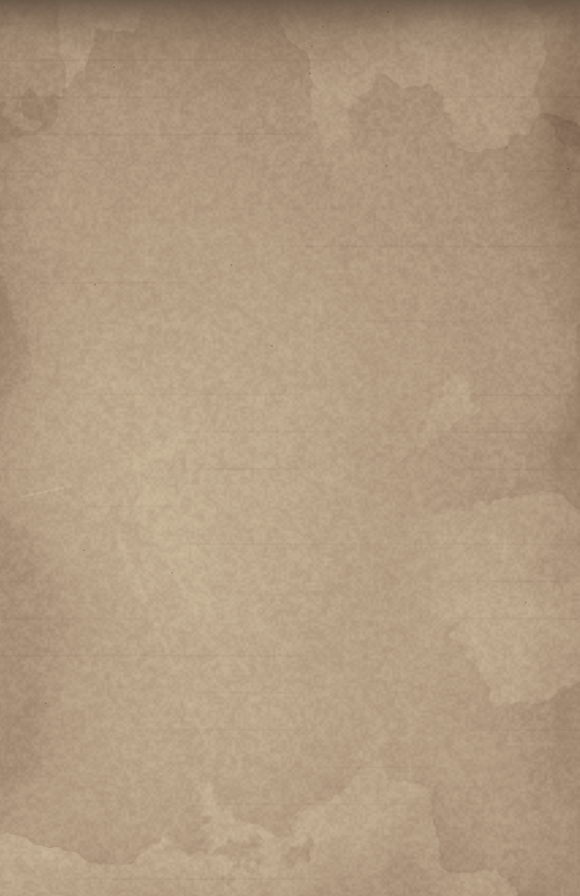
Give the GLSL for this texture, as a WebGL 2 fragment shader.

```glsl
#version 300 es
precision highp float;
// Aged paper sheet: browned rim, ragged water stains, faint rules, creases and fine grain.
#define BASE_TONE 0.86
#define RIM_DARKNESS 0.34
#define RIM_WIDTH 0.060
#define STAIN_SCALE 4.2
#define STAIN_LEVEL 0.55
#define STAIN_LIFT 0.13
#define GRAIN_CELLS 330.0
#define GRAIN_AMOUNT 0.13
#define RULE_SPACING 0.0415
#define RULE_DEPTH 0.055

uniform vec2 u_resolution;
out vec4 outColor;

float hash(vec2 cell) {
  vec3 q = fract(vec3(cell.xyx) * 0.1031);
  q += dot(q, q.yzx + 33.33);
  return fract((q.x + q.y) * q.z);
}

float noise(vec2 p) {
  vec2 cell = floor(p), f = fract(p);
  f = f * f * (3.0 - 2.0 * f);
  float low = mix(hash(cell), hash(cell + vec2(1, 0)), f.x);
  float high = mix(hash(cell + vec2(0, 1)), hash(cell + vec2(1, 1)), f.x);
  return mix(low, high, f.y);
}

float fbm(vec2 p) {
  float sum = 0.0, weight = 0.5;
  for (int i = 0; i < 6; i++) {
    sum += weight * noise(p);
    p = mat2(1.6, 1.2, -1.2, 1.6) * p + 17.3;
    weight *= 0.5;
  }
  return sum / 0.984;
}

float segmentDistance(vec2 p, vec2 a, vec2 b) {
  vec2 ab = b - a;
  return length(p - a - ab * clamp(dot(p - a, ab) / dot(ab, ab), 0.0, 1.0));
}

// Soft-edged ellipse: 1 in the centre, falling to 0
float glow(vec2 p, vec2 centre, vec2 radius) {
  vec2 d = (p - centre) / radius;
  return exp(-dot(d, d));
}

// Dark umber through tan to pale buff
vec3 paperRamp(float tone) {
  vec3 umber = vec3(0.42, 0.33, 0.26), tan_ = vec3(0.64, 0.545, 0.45), buff = vec3(0.76, 0.682, 0.57);
  return tone < 0.65 ? mix(umber, tan_, tone / 0.65) : mix(tan_, buff, (tone - 0.65) / 0.35);
}

void main() {
  vec2 uv = gl_FragCoord.xy / u_resolution;
  vec2 p = gl_FragCoord.xy / u_resolution.y;
  float aspect = u_resolution.x / u_resolution.y;
  float pixel = 1.0 / u_resolution.y;

  // Broad shading and mottling
  float cloud = fbm(p * 5.0 + 3.7) - 0.5;
  float tone = BASE_TONE + 0.16 * cloud;
  tone += 0.10 * glow(uv, vec2(0.2, 0.42), vec2(0.32, 0.30));
  tone -= 0.09 * smoothstep(0.5, 0.95, uv.y);
  tone -= 0.04 * smoothstep(0.12, 0.0, uv.y);

  // Browned rim, strongest at the upper corners
  float inset = min(min(uv.x, 1.0 - uv.x) * aspect, min(uv.y, 1.0 - uv.y));
  float raggedInset = max(inset + 0.14 * cloud, 0.0);
  float upper = smoothstep(0.2, 0.9, uv.y);
  tone -= RIM_DARKNESS * mix(0.55, 1.0, upper) * exp(-raggedInset / RIM_WIDTH);

  // Water stains: pale ragged patches with a thin tide line
  vec2 warp = vec2(fbm(p * 9.0), fbm(p * 9.0 + 41.0)) - 0.5;
  float stain = fbm(p * STAIN_SCALE + 0.9 * warp + 8.0);
  float nearRim = smoothstep(0.24, 0.05, inset) * smoothstep(0.0, 0.04, 1.0 - uv.y);
  float patchMask = smoothstep(STAIN_LEVEL - 0.008, STAIN_LEVEL + 0.012, stain);
  float texturing = 0.65 + 0.7 * fbm(p * 38.0);
  tone += STAIN_LIFT * patchMask * texturing * mix(0.12, 1.0, nearRim);
  tone -= 0.035 * exp(-abs(stain - STAIN_LEVEL + 0.01) * 110.0) * nearRim;

  // Darker damp blots along the right and left edges
  float side = min(uv.x, 1.0 - uv.x) * aspect;
  float damp = side + 0.26 * (fbm(p * 6.5 + 0.5 * warp + 63.0) - 0.5);
  tone -= 0.11 * smoothstep(0.036, 0.030, damp) * smoothstep(0.25, 0.75, uv.y);

  // Faint, broken horizontal rules
  float ruleY = p.y + 0.002 * noise(p * 6.0);
  float ruleGap = abs(fract(ruleY / RULE_SPACING) - 0.5) * RULE_SPACING;
  float broken = smoothstep(0.42, 0.75, noise(vec2(p.x * 7.0, floor(ruleY / RULE_SPACING) * 5.3)));
  tone -= RULE_DEPTH * broken * (1.0 - smoothstep(0.0004, 0.0004 + 1.5 * pixel, ruleGap));

  // Pale creases
  vec2 bent = p + 0.006 * warp;
  float longCrease = segmentDistance(bent, vec2(0.13, 0.40), vec2(0.235, 0.165));
  float shortCrease = segmentDistance(bent, vec2(0.025, 0.446), vec2(0.07, 0.456));
  tone += 0.045 * smoothstep(0.006, 0.0, longCrease);
  tone += 0.12 * smoothstep(0.0025, 0.0, shortCrease);

  // Paper tooth and scattered specks
  float tooth = noise(p * GRAIN_CELLS) - 0.5 + 0.7 * (noise(p * GRAIN_CELLS * 0.43 + 9.0) - 0.5);
  tone += GRAIN_AMOUNT * tooth;
  vec2 cell = floor(p * 45.0);
  vec2 seed = vec2(hash(cell + 5.0), hash(cell + 91.0));
  float speck = length(fract(p * 45.0) - 0.2 - 0.6 * seed);
  tone -= 0.35 * step(0.985, hash(cell + 27.0)) * smoothstep(0.07, 0.02, speck);

  // Colour, with a grey shadow along the top edge
  vec3 colour = paperRamp(clamp(tone, 0.0, 1.08));
  float topShadow = exp(-(1.0 - uv.y) / 0.022);
  colour = mix(colour, vec3(0.39, 0.33, 0.27), 0.75 * topShadow);
  outColor = vec4(colour, 1.0);
}
```
